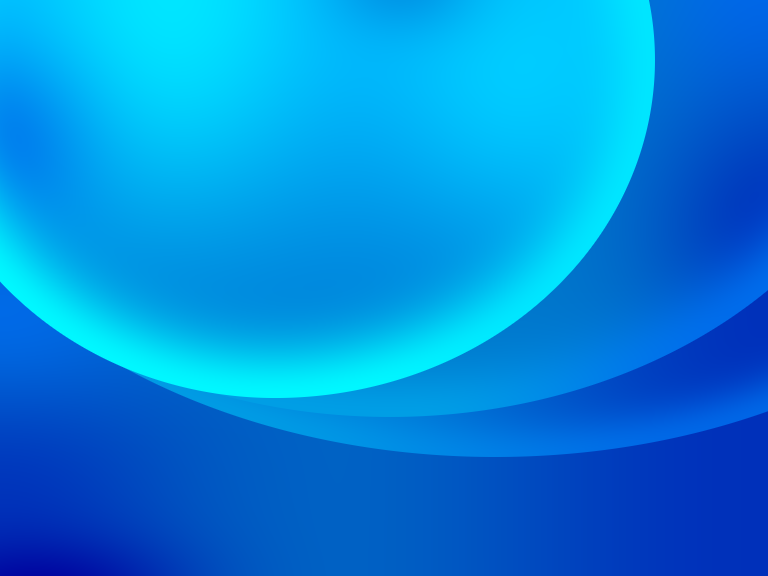
This background is drawn by a WebGL 2 fragment shader. Its source:

```glsl
#version 300 es
precision highp float;

uniform vec2 u_resolution;
out vec4 fragColor;

// Layer ellipses, in canvas heights
const vec2 DISC_CENTER = vec2(0.4774, 0.8958);
const vec2 DISC_RADII = vec2(0.6597, 0.5868);
const float DISC_LEFT_RADIUS = 0.632;
const vec2 MIDDLE_CENTER = vec2(0.6771, 0.9792);
const vec2 MIDDLE_RADII = vec2(0.9028, 0.7031);
const vec2 OUTER_CENTER = vec2(0.8594, 0.9323);
const vec2 OUTER_RADII = vec2(1.0417, 0.7257);

// Widths of the lit rims
const float DISC_RIM = 0.098;
const float MIDDLE_RIM = 0.085;
const float OUTER_RIM = 0.06;

// Palette
const vec3 CYAN = vec3(0.0, 0.97, 1.0);
const vec3 AQUA = vec3(0.0, 0.90, 1.0);
const vec3 SKY = vec3(0.0, 0.80, 1.0);
const vec3 AZURE = vec3(0.0, 0.70, 1.0);
const vec3 CERULEAN = vec3(0.0, 0.62, 0.90);
const vec3 OCEAN = vec3(0.0, 0.50, 0.85);
const vec3 TEAL_BLUE = vec3(0.0, 0.47, 0.80);
const vec3 BRIGHT_BLUE = vec3(0.0, 0.42, 0.92);
const vec3 DEEP_BLUE = vec3(0.0, 0.39, 0.77);
const vec3 COBALT = vec3(0.0, 0.19, 0.73);
const vec3 NAVY = vec3(0.0, 0.0, 0.62);

// Approximate signed distance to an ellipse, negative inside
float ellipseDistance(vec2 q, vec2 radii) {
    float k = length(q / radii);
    return k * (k - 1.0) / max(length(q / (radii * radii)), 1e-4);
}

// Soft elliptical pool of light
float pool(vec2 p, vec2 center, vec2 spread) {
    vec2 q = (p - center) / spread;
    return exp(-dot(q, q));
}

float rim(float dist, float width) {
    float t = dist / width;
    return exp(-t * t);
}

float coverage(float dist) {
    return clamp(0.5 - dist * u_resolution.y, 0.0, 1.0);
}

vec3 backdropColor(vec2 p) {
    vec3 c = mix(DEEP_BLUE, COBALT, smoothstep(0.55, 1.3, p.x));
    c = mix(c, COBALT, 0.9 * pool(p, vec2(0.0, 0.14), vec2(0.32, 0.23)));
    c = mix(c, BRIGHT_BLUE, 0.9 * pool(p, vec2(0.0, 0.46), vec2(0.28, 0.15)));
    return mix(c, NAVY, pool(p, vec2(0.06, -0.03), vec2(0.25, 0.10)));
}

vec3 outerColor(vec2 p, float dist) {
    vec3 c = mix(OCEAN, COBALT, smoothstep(0.55, 1.35, p.x));
    vec3 light = mix(CERULEAN, BRIGHT_BLUE, smoothstep(0.4, 1.25, p.x));
    return mix(c, light, 0.9 * rim(dist, OUTER_RIM));
}

vec3 middleColor(vec2 p, float dist) {
    vec3 c = mix(TEAL_BLUE, BRIGHT_BLUE, pool(p, vec2(1.33, 1.02), vec2(0.22, 0.25)));
    c = mix(c, COBALT, pool(p, vec2(1.36, 0.60), vec2(0.23, 0.25)));
    vec3 light = mix(CERULEAN, BRIGHT_BLUE, smoothstep(0.7, 1.3, p.x));
    return mix(c, light, rim(dist, MIDDLE_RIM));
}

vec3 discColor(vec2 p, float dist) {
    vec3 c = mix(OCEAN, AZURE, smoothstep(0.38, 1.02, p.y));
    c = mix(c, AQUA, pool(p, vec2(0.295, 1.02), vec2(0.24, 0.33)));
    c = mix(c, SKY, pool(p, vec2(0.90, 0.90), vec2(0.22, 0.26)));
    c = mix(c, OCEAN, 0.65 * pool(p, vec2(0.70, 1.03), vec2(0.13, 0.09)));
    c = mix(c, BRIGHT_BLUE, 0.95 * pool(p, vec2(-0.04, 0.74), vec2(0.17, 0.16)));
    // The rim softens toward the right side
    vec3 light = mix(CYAN, AQUA, smoothstep(0.6, 0.95, p.x));
    return mix(c, light, rim(dist, DISC_RIM));
}

void main() {
    vec2 p = gl_FragCoord.xy / u_resolution.y;

    float outer = ellipseDistance(p - OUTER_CENTER, OUTER_RADII);
    float middle = ellipseDistance(p - MIDDLE_CENTER, MIDDLE_RADII);
    vec2 q = p - DISC_CENTER;
    vec2 discRadii = vec2(q.x < 0.0 ? DISC_LEFT_RADIUS : DISC_RADII.x, DISC_RADII.y);
    float disc = ellipseDistance(q, discRadii);

    // Stack the layers from back to front
    vec3 color = backdropColor(p);
    color = mix(color, outerColor(p, outer), coverage(outer));
    color = mix(color, middleColor(p, middle), coverage(middle));
    color = mix(color, discColor(p, disc), coverage(disc));
    fragColor = vec4(color, 1.0);
}
```
